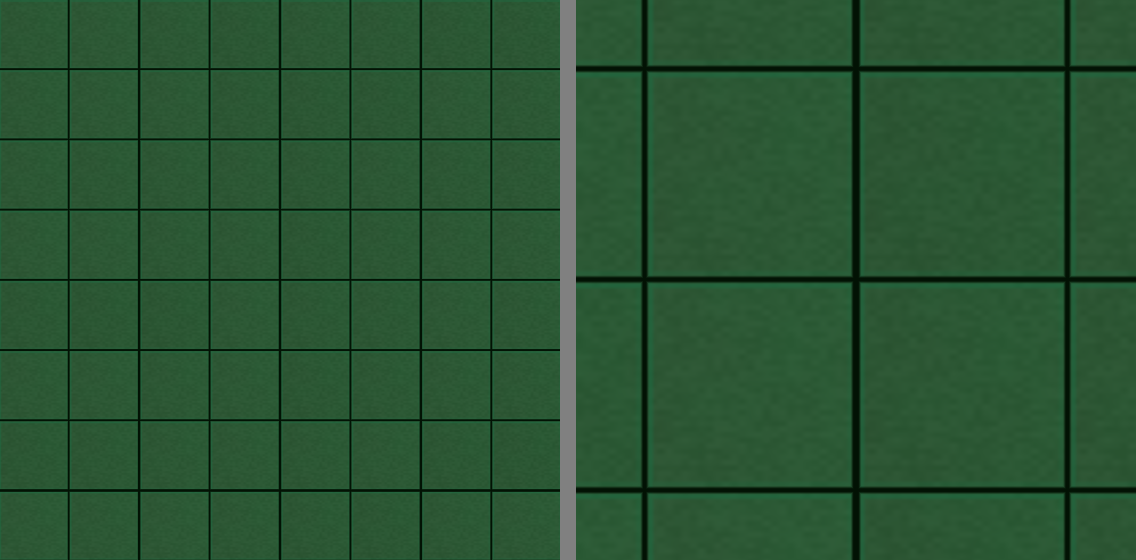
Left, the full canvas; right, a detail of the centre.
A three.js fragment shader for this pattern:

```glsl
varying vec2 vUv;

// Grid layout, in canvas units
const vec2 FIRST_LINE = vec2(0.1226, 0.1241);
const vec2 PITCH = vec2(0.1258, 0.1254);
const float THIN_HALF = 0.0006;
const float THICK_HALF = 0.0012;
const float LINE_SOFTNESS = 0.0022;

// Bevel beside the lines
const float BEVEL_OFFSET = 0.0036;
const float BEVEL_REACH = 0.0030;
const float BEVEL_BRIGHT = 0.55;
const float BEVEL_FAINT = 0.25;

// Surface of a tile
const vec2 BLOTCH_SCALE = vec2(5.0, 3.0);
const vec2 GRAIN_SCALE = vec2(26.0, 38.0);
const float BLOTCH_AMOUNT = 0.45;
const float GRAIN_AMOUNT = 0.028;
const float TILE_VARIATION = 0.006;

const vec3 DARK_GREEN = vec3(0.178, 0.318, 0.194);
const vec3 LIGHT_GREEN = vec3(0.166, 0.364, 0.212);
const vec3 BEVEL_TEAL = vec3(0.110, 0.420, 0.260);
const vec3 GROOVE = vec3(0.008, 0.070, 0.014);

float hash(vec2 p) {
  vec3 q = fract(vec3(p.xyx) * 0.1031);
  q += dot(q, q.yzx + 33.33);
  return fract((q.x + q.y) * q.z);
}

float valueNoise(vec2 p) {
  vec2 cell = floor(p);
  vec2 f = fract(p);
  f = f * f * (3.0 - 2.0 * f);
  float low = mix(hash(cell), hash(cell + vec2(1.0, 0.0)), f.x);
  float high = mix(hash(cell + vec2(0.0, 1.0)), hash(cell + 1.0), f.x);
  return mix(low, high, f.y);
}

// Soft dark groove, centred on zero distance
float groove(float d, float halfWidth) {
  return 1.0 - smoothstep(halfWidth, halfWidth + LINE_SOFTNESS, abs(d));
}

// Highlight along both sides of a line, brighter on the positive side
float bevel(float d) {
  float band = 1.0 - smoothstep(0.0, BEVEL_REACH, abs(abs(d) - BEVEL_OFFSET));
  return band * mix(BEVEL_FAINT, BEVEL_BRIGHT, step(0.0, d));
}

// The same mottled surface on every tile, with a slight change of tone
vec3 tileSurface(vec2 local, vec2 tile) {
  float blotch = valueNoise(local * BLOTCH_SCALE + 7.0) * 0.65
               + valueNoise(local * BLOTCH_SCALE * 2.3 + 19.0) * 0.35;
  float slope = 0.40 * (local.x - 0.5) + 0.20 * (local.y - 0.5);
  float tone = 0.53 + slope + BLOTCH_AMOUNT * (blotch - 0.5);
  float grain = valueNoise(local * GRAIN_SCALE + 31.0) - 0.5;
  float shift = hash(tile + 3.0) - 0.5;
  vec3 color = mix(DARK_GREEN, LIGHT_GREEN, clamp(tone, 0.0, 1.0));
  return color + GRAIN_AMOUNT * grain + TILE_VARIATION * shift;
}

void main() {
  vec2 grid = (vUv - FIRST_LINE) / PITCH;
  vec2 line = floor(grid + 0.5);
  vec2 d = (grid - line) * PITCH;

  vec3 color = tileSurface(fract(grid), floor(grid));

  // Light falls on the right of upright lines and below level ones
  color = mix(color, BEVEL_TEAL, max(bevel(d.x), bevel(-d.y)));

  // Every other upright line and the lowest level line are thicker
  float uprightHalf = mix(THIN_HALF, THICK_HALF, mod(line.x, 2.0));
  float levelHalf = mix(THIN_HALF, THICK_HALF, 1.0 - step(0.5, abs(line.y)));
  float dark = max(groove(d.x, uprightHalf), groove(d.y, levelHalf));
  color = mix(color, GROOVE, dark);

  gl_FragColor = vec4(color, 1.0);
}
```
